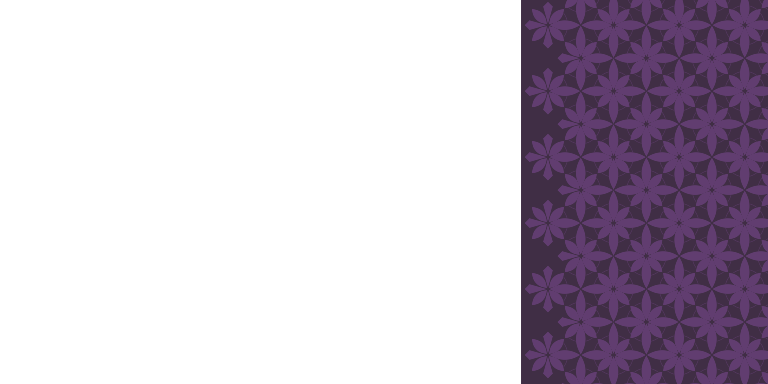
Reproduce this background procedurally as a Shadertoy shader.

```glsl
// White field with a plum panel of interlocking eight-petalled flowers on the right.
#define PANEL_LEFT 1.357
#define ORIGIN vec2(1.427, 0.0755)
#define PITCH vec2(0.0854, 0.0859)
#define AXIAL_WIDTH 0.145
#define DIAGONAL_WIDTH 0.135
#define EDGE_LENGTH 0.71
#define RING_RADIUS 0.60
#define RING_WIDTH 0.010
#define GROUND vec3(0.25, 0.18, 0.27)
#define PETAL vec3(0.38, 0.24, 0.44)

float coverage(float d, float pixel) {
    return 1.0 - smoothstep(-0.5 * pixel, 0.5 * pixel, d);
}

// Pointed petal: p.x runs along its axis, p.y across it.
float lens(vec2 p, float start, float end, float halfWidth) {
    float t = (p.x - start) / (end - start);
    return abs(p.y) - 4.0 * halfWidth * t * (1.0 - t);
}

// Petal with a square tip, used along the open border.
float kite(vec2 p) {
    float outer = (p.x + abs(p.y) - EDGE_LENGTH) * 0.707;
    float inner = abs(p.y) - 0.28 * (p.x - 0.04);
    return max(outer, inner);
}

float flowers(vec2 q, float pixel) {
    // Nearest lattice point whose coordinates have an even sum.
    vec2 diagonal = floor(vec2(q.x + q.y, q.x - q.y) * 0.5 + 0.5);
    vec2 center = vec2(diagonal.x + diagonal.y, diagonal.x - diagonal.y);
    vec2 local = q - center;
    vec2 folded = abs(local);

    // Fold the plane onto one axial and one diagonal petal.
    bool horizontal = folded.x > folded.y;
    vec2 axial = horizontal ? folded : folded.yx;
    vec2 slanted = vec2(folded.x + folded.y, folded.x - folded.y) * 0.7071;

    // Petals that point to a missing neighbour become kites.
    float tipColumn = center.x + (horizontal ? sign(local.x) : 0.0);
    float axialPetal = tipColumn < 0.5
        ? kite(axial) : lens(axial, 0.05, 0.98, AXIAL_WIDTH);
    float diagonalPetal = lens(slanted, 0.05, 0.69, DIAGONAL_WIDTH);
    float shape = coverage(min(axialPetal, diagonalPetal), pixel);

    // Fine arcs link neighbouring petals.
    float ring = abs(length(local) - RING_RADIUS) - RING_WIDTH;
    float arcs = 0.6 * coverage(ring, pixel) * step(0.5, tipColumn);
    return max(shape, arcs) * step(-0.5, center.x);
}

void mainImage(out vec4 fragColor, in vec2 fragCoord) {
    vec2 uv = fragCoord / iResolution.y;
    float pixel = 1.0 / iResolution.y;

    // Pattern, then the panel over the white field.
    float pattern = flowers((uv - ORIGIN) / PITCH, pixel / PITCH.y);
    vec3 panel = mix(GROUND, PETAL, pattern);
    float panelMask = coverage(PANEL_LEFT - uv.x, pixel);
    fragColor = vec4(mix(vec3(1.0), panel, panelMask), 1.0);
}
```
